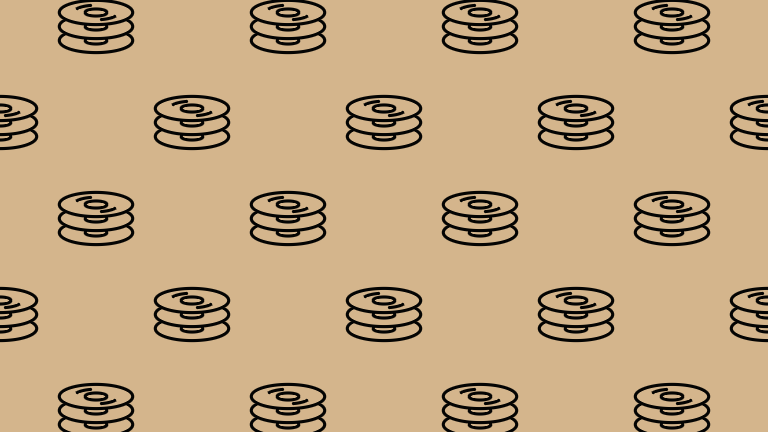
Reproduce this pattern procedurally as a Shadertoy shader.

```glsl
// Staggered rows of line-drawn disc stacks on a plain tan ground.
// Each stack is painted from the bottom disc up, so that every disc hides the
// one under it; rims, holes and glints are strokes around flattened circles.

const vec3 GROUND = vec3(0.83, 0.71, 0.55);
const vec3 INK = vec3(0.015, 0.015, 0.01);

// Lengths are in units of the horizontal repeat.
const float REPEATS_ACROSS = 4.0;
const float ROW_HEIGHT = 0.5;
const float STACK_SHIFT = -0.013;   // stack centre relative to row centre
const int DISC_COUNT = 3;
const float DISC_SPACING = 0.0729;
const float FLATTEN = 0.33;         // height of a disc over its width
const float RIM_RADIUS = 0.191;
const float HOLE_RADIUS = 0.0555;
const float GLINT_RADIUS = 0.115;
const float GLINT_START = 1.82;     // angles in radians
const float GLINT_END = 2.58;
const float HALF_STROKE = 0.0081;

// Approximate signed distance to a flattened circle
float discDistance(vec2 p, float radius) {
    vec2 radii = radius * vec2(1.0, FLATTEN);
    float k = max(length(p / radii), 1e-3);
    float slope = max(length(p / (radii * radii)), 1e-3);
    return k * (k - 1.0) / slope;
}

vec2 discPoint(float angle, float radius) {
    return radius * vec2(cos(angle), FLATTEN * sin(angle));
}

// Two opposite round-capped arcs
float glintDistance(vec2 p) {
    p = p.y < 0.0 ? -p : p;
    float d = min(length(p - discPoint(GLINT_START, GLINT_RADIUS)),
                  length(p - discPoint(GLINT_END, GLINT_RADIUS)));
    float angle = atan(p.y / FLATTEN, p.x);
    if (angle > GLINT_START && angle < GLINT_END)
        d = min(d, abs(discDistance(p, GLINT_RADIUS)));
    return d;
}

// Antialiased coverage of the region where d is negative
float coverage(float d, float pixel) {
    return clamp(0.5 - d / pixel, 0.0, 1.0);
}

float stackInk(vec2 p, float pixel) {
    float ink = 0.0;
    for (int i = 0; i < DISC_COUNT; i++) {
        float level = float(i) - 0.5 * float(DISC_COUNT - 1);
        vec2 q = p - vec2(0.0, level * DISC_SPACING);
        float rim = discDistance(q, RIM_RADIUS);
        float line = min(abs(rim), abs(discDistance(q, HOLE_RADIUS)));
        if (i == DISC_COUNT - 1) line = min(line, glintDistance(q));
        ink *= 1.0 - coverage(rim, pixel);
        ink = max(ink, coverage(line - HALF_STROKE, pixel));
    }
    return ink;
}

void mainImage(out vec4 fragColor, in vec2 fragCoord) {
    float pixel = REPEATS_ACROSS / iResolution.x;
    vec2 p = (fragCoord - 0.5 * iResolution.xy) * pixel;
    p.y -= STACK_SHIFT;

    // Rows, every second one moved by half a repeat
    float row = floor(p.y / ROW_HEIGHT + 0.5);
    vec2 cell = vec2(fract(p.x + 0.5 * mod(row, 2.0)) - 0.5,
                     p.y - row * ROW_HEIGHT);

    fragColor = vec4(mix(GROUND, INK, stackInk(cell, pixel)), 1.0);
}
```
